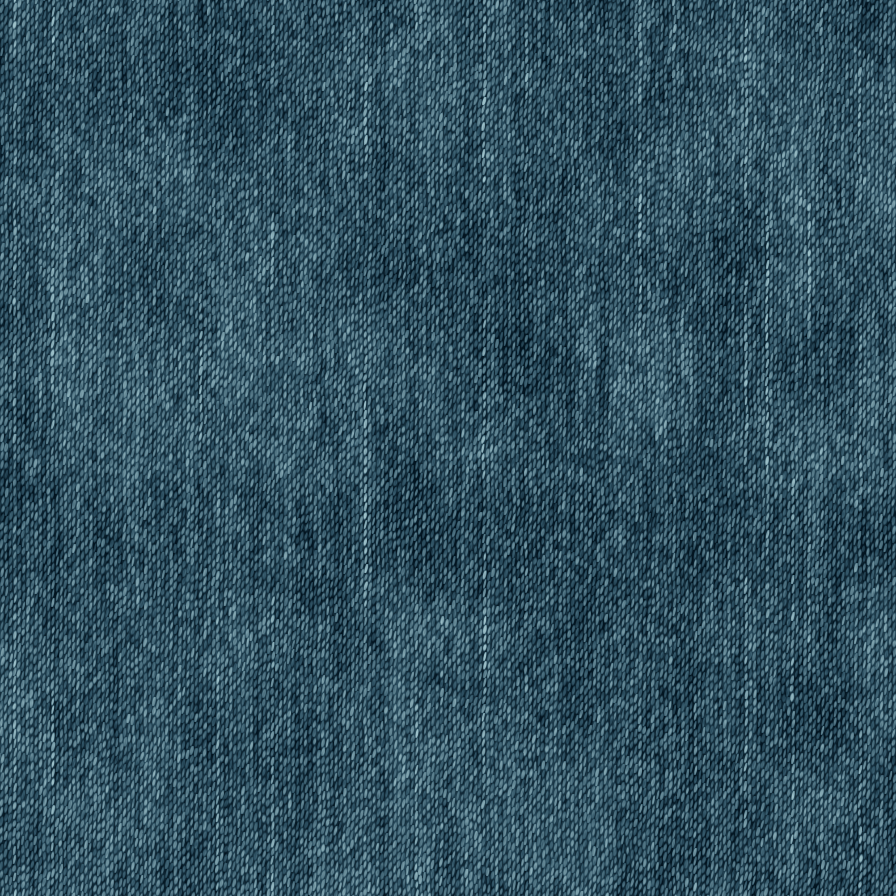
This texture is drawn by a three.js fragment shader. Its source:

```glsl
// Washed blue denim: a steep twill of slim slanted warp stitches, each with
// its own size and brightness, over dark gaps. Soft fading, single-yarn streaks
// and sparse pale slubs vary the tone, which is then mapped to an indigo ramp.

varying vec2 vUv;

const vec3 DEEP_INDIGO = vec3(0.03, 0.11, 0.16);
const vec3 MID_INDIGO  = vec3(0.18, 0.32, 0.39);
const vec3 FADED_BLUE  = vec3(0.42, 0.56, 0.61);

const vec2  STITCHES     = vec2(212.0, 100.0); // yarns across, stitches up
const float TWILL_STEP   = 0.62;   // rise from one yarn to the next
const float STITCH_LEAN  = 0.42;
const vec2  STITCH_SIZE  = vec2(0.41, 0.56);
const float YARN_WANDER  = 0.5;    // sideways drift, in yarns
const float YARN_SLIP    = 0.45;   // uneven start of each yarn
const float BASE_TONE    = 0.42;
const float WEAVE_DEPTH  = 0.62;
const float STITCH_VARY  = 0.48;
const float FIBRE_VARY   = 0.34;
const float CLOUD_DEPTH  = 0.42;
const float STREAK_DEPTH = 0.12;
const float YARN_VARY    = 0.22;
const float SLUB_GLOW    = 0.42;
const float SAMPLE_STEP  = 0.0005; // spacing of the smoothing samples

float hash(vec2 p) {
  vec3 q = fract(vec3(p.xyx) * 0.1031);
  q += dot(q, q.yzx + 33.33);
  return fract((q.x + q.y) * q.z);
}

float noise(vec2 p) {
  vec2 cell = floor(p);
  vec2 f = fract(p);
  f = f * f * (3.0 - 2.0 * f);
  float low  = mix(hash(cell), hash(cell + vec2(1.0, 0.0)), f.x);
  float high = mix(hash(cell + vec2(0.0, 1.0)), hash(cell + 1.0), f.x);
  return mix(low, high, f.y);
}

float fbm(vec2 p) {
  float sum = 0.0;
  float weight = 0.5;
  for (int i = 0; i < 4; i++) {
    sum += weight * noise(p);
    p = p * 2.03 + vec2(17.3, 9.1);
    weight *= 0.55;
  }
  return sum / 1.01;
}

// Slow tone changes: worn clouds and broad vertical streaks
float fading(vec2 uv) {
  float clouds = fbm(uv * vec2(11.0, 10.0) + 31.0) - 0.5;
  float streaks = noise(uv * vec2(80.0, 4.0) + 83.0) - 0.5;
  return CLOUD_DEPTH * clouds + STREAK_DEPTH * streaks;
}

// Tone of the woven surface at one point
float weave(vec2 uv) {
  vec2 p = uv * STITCHES;
  p.x += YARN_WANDER * (noise(uv * vec2(24.0, 30.0)) - 0.5);
  p.y += 0.3 * (noise(uv * vec2(70.0, 30.0) + 57.0) - 0.5);

  // Shift every yarn along the twill, with a little irregularity
  float yarn = floor(p.x);
  float slip = YARN_SLIP * noise(vec2(yarn * 5.3 + 40.0, uv.y * 12.0));
  float along = p.y - yarn * TWILL_STEP + slip + 200.0;
  vec2 id = vec2(yarn + 20.0, floor(along));
  vec2 f = vec2(fract(p.x), fract(along)) - 0.5;

  // Slanted oval stitch of random size, place and brightness
  vec2 vary = vec2(hash(id + 141.0), hash(id + 277.0));
  f.x -= STITCH_LEAN * f.y + 0.14 * (hash(id + 419.0) - 0.5);
  vec2 size = STITCH_SIZE * (0.78 + 0.5 * vary);
  float stitch = 1.0 - smoothstep(0.50, 1.15, length(f / size));
  float shade = hash(id) - 0.5;

  // Whole yarns run lighter or darker; a few carry long pale slubs
  float yarnTone = noise(vec2(yarn * 3.1 + 60.0, uv.y * 5.0)) - 0.5;
  float rareYarn = smoothstep(0.84, 1.0, hash(vec2(yarn + 20.0, 311.0)));
  float slub = rareYarn * smoothstep(0.30, 0.75, noise(vec2(yarn * 3.7 + 90.0, uv.y * 7.0)));

  // Fine fibres follow the lean of the stitches
  vec2 strand = vec2(uv.x - uv.y * STITCH_LEAN * STITCHES.y / STITCHES.x, uv.y);
  float fibre = noise(strand * vec2(500.0, 190.0) + 211.0) - 0.5;
  return WEAVE_DEPTH * (stitch - 0.42)
       + STITCH_VARY * shade * (0.25 + 0.75 * stitch)
       + SLUB_GLOW * slub * stitch
       + YARN_VARY * yarnTone
       + FIBRE_VARY * fibre;
}

vec3 denimColour(float tone) {
  tone = clamp(tone, -0.08, 1.4);
  vec3 shadow = mix(DEEP_INDIGO, MID_INDIGO, min(tone * 2.0, 1.0));
  return shadow + (FADED_BLUE - MID_INDIGO) * max(tone * 2.0 - 1.0, 0.0);
}

void main() {
  float tone = BASE_TONE + fading(vUv);

  // Four samples smooth the stitch edges
  vec3 colour = vec3(0.0);
  for (int i = 0; i < 4; i++) {
    vec2 corner = vec2(mod(float(i), 2.0), floor(float(i) * 0.5)) - 0.5;
    colour += denimColour(tone + weave(vUv + corner * SAMPLE_STEP));
  }
  gl_FragColor = vec4(colour * 0.25, 1.0);
}
```
